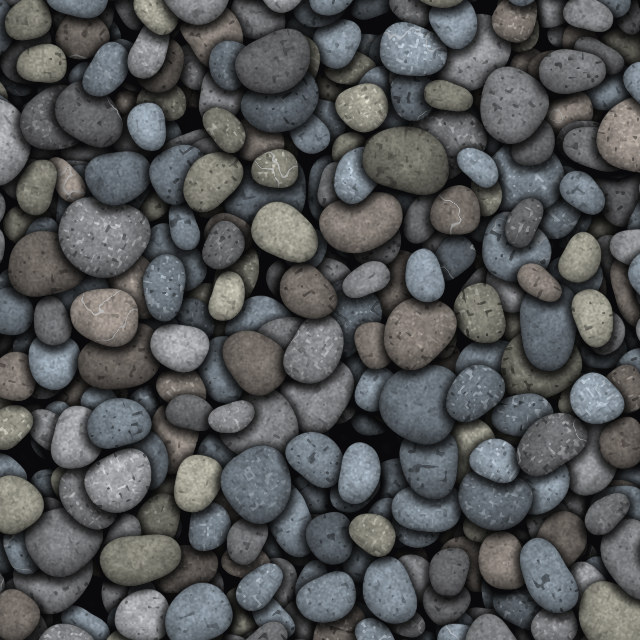
Write a Shadertoy shader that draws this texture.

```glsl
// Draws a bed of smooth grey beach pebbles, piled in layers with dark gaps between them.

const float CELL = 0.094;        // grid spacing of one layer, in canvas heights
const int LAYERS = 4;
const float SHADOW_REACH = 0.019;
const vec3 GAP = vec3(0.045, 0.045, 0.055);
const vec3 SLATE = vec3(0.455, 0.495, 0.53);
const vec3 ASH = vec3(0.50, 0.505, 0.515);
const vec3 OLIVE = vec3(0.535, 0.53, 0.485);
const vec3 UMBER = vec3(0.515, 0.485, 0.46);
const vec3 VEIN = vec3(0.74, 0.75, 0.76);

float hash(vec2 p) {
    vec3 q = fract(vec3(p.xyx) * 0.1031);
    q += dot(q, q.yzx + 33.33);
    return fract((q.x + q.y) * q.z);
}

// Independent random value number k of a stone
float rnd(vec2 id, float k) {
    return hash(id + k * vec2(17.3, 41.7));
}

float noise(vec2 p) {
    vec2 i = floor(p), f = fract(p);
    f = f * f * (3.0 - 2.0 * f);
    return mix(mix(hash(i), hash(i + vec2(1, 0)), f.x),
               mix(hash(i + vec2(0, 1)), hash(i + vec2(1, 1)), f.x), f.y);
}

float fbm(vec2 p) {
    float sum = 0.0, amp = 0.5;
    for (int i = 0; i < 4; i++) {
        sum += amp * noise(p);
        p = p * 2.07 + 13.1;
        amp *= 0.5;
    }
    return sum / 0.9375;
}

mat2 rot(float a) {
    float c = cos(a), s = sin(a);
    return mat2(c, s, -s, c);
}

// Radius-like value: 0 at the centre, 1 on the rim of a lumpy superellipse
float pebbleRadius(vec2 p, vec2 axes, vec2 id) {
    vec2 e = pow(abs(p / axes) + 1e-4, vec2(2.3));
    float a = atan(p.y, p.x + 1e-6);
    float lump = 0.045 * sin(2.0 * a + 6.28 * rnd(id, 6.0))
               + 0.05 * sin(3.0 * a + 6.28 * rnd(id, 7.0));
    return pow(e.x + e.y, 1.0 / 2.3) * (1.0 + lump);
}

vec3 stoneTint(vec2 id) {
    float kind = rnd(id, 8.0);
    vec3 tint = kind < 0.36 ? SLATE : kind < 0.70 ? ASH : kind < 0.87 ? OLIVE : UMBER;
    return tint * mix(0.72, 1.28, rnd(id, 9.0));
}

// Mottling, grain, pale specks, dark pits and rare veins
vec3 stoneSurface(vec2 p, vec2 id) {
    vec2 q = p + 9.0 * vec2(rnd(id, 10.0), rnd(id, 11.0));
    vec3 col = stoneTint(id);
    col *= 0.84 + 0.32 * fbm(q * 45.0);
    col *= 0.88 + 0.24 * noise(q * 300.0);
    float speckled = smoothstep(0.55, 0.95, rnd(id, 12.0));
    float speck = smoothstep(0.70, 0.88, noise(q * 190.0));
    col += speck * mix(0.03, 0.17, speckled);
    float pit = smoothstep(0.78, 0.92, noise(q * 140.0 + 5.0));
    col *= 1.0 - pit * mix(0.12, 0.45, rnd(id, 13.0));
    float line = abs(fbm(q * 14.0) - 0.5);
    float veined = step(0.91, rnd(id, 14.0));
    return mix(col, VEIN, 0.7 * veined * (1.0 - smoothstep(0.004, 0.016, line)));
}

// Overcast light from above, a little stronger from the top of the canvas
float stoneLight(float d, vec2 outward) {
    float up = sqrt(max(0.0, 1.0 - d * d));
    return 0.36 + 0.66 * pow(up, 0.6) + 0.2 * outward.y * d * d;
}

// Lays one pebble over the colour so far, with its soft contact shadow
vec3 layPebble(vec3 col, vec2 offset, vec2 id, float depth, float px) {
    float major = CELL * mix(0.40, 0.72, pow(rnd(id, 1.0), 2.0));
    vec2 axes = major * vec2(1.0, mix(0.58, 0.95, rnd(id, 2.0)));
    mat2 turn = rot(3.1416 * rnd(id, 3.0));
    vec2 local = offset * turn;
    float d = pebbleRadius(local, axes, id);
    float dist = (d - 1.0) * length(offset) / max(d, 1e-3);
    vec2 outward = normalize(turn * (local / (axes * axes)) + 1e-5);

    float shade = smoothstep(-0.004, SHADOW_REACH, dist + 0.004 * outward.y);
    col *= mix(0.22, 1.0, shade);
    if (dist < px) {
        vec3 stone = stoneSurface(local, id) * stoneLight(d, outward) * depth;
        col = mix(col, stone, 1.0 - smoothstep(-px, px, dist));
    }
    return col;
}

void mainImage(out vec4 fragColor, in vec2 fragCoord) {
    vec2 uv = fragCoord / iResolution.y;
    float px = 0.9 / iResolution.y;
    vec3 col = GAP;

    // Layers from the bottom of the pile to the top, each on its own turned grid
    for (int layer = 0; layer < LAYERS; layer++) {
        float level = float(layer);
        mat2 grid = rot(0.5 + 1.9 * level);
        vec2 q = grid * uv / CELL + 7.37 * level;
        float depth = mix(0.78, 1.04, level / float(LAYERS - 1));
        for (int j = -1; j <= 1; j++)
        for (int i = -1; i <= 1; i++) {
            vec2 cell = floor(q) + vec2(i, j);
            vec2 id = cell + 61.0 * level + 100.0;
            if (rnd(id, 0.0) < 0.1) continue;
            vec2 centre = cell + 0.5 + 0.5 * (vec2(rnd(id, 4.0), rnd(id, 5.0)) - 0.5);
            col = layPebble(col, ((q - centre) * CELL) * grid, id, depth, px);
        }
    }
    fragColor = vec4(clamp(col, GAP * 0.8, vec3(1.0)), 1.0);
}
```
